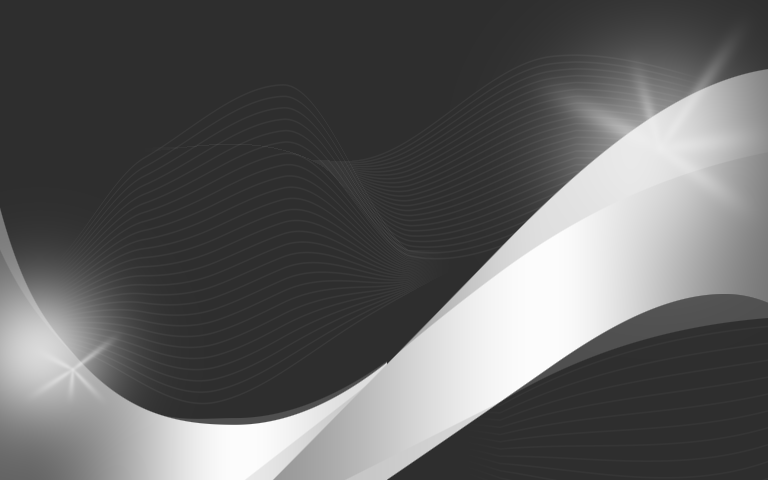
A Shadertoy shader for this background:

```glsl
const float ASPECT = 1.6;
const float DARK = 0.18;
const float SHADOW = 0.31;
const float GLOW = 0.95;
const float LINE_WIDTH = 0.0011;
const float LINE_STRENGTH = 0.042;

// Centre, radius and strength of the halos
const vec4 LEFT_HALO = vec4(0.083, 0.267, 0.145, 0.82);
const vec4 RIGHT_HALO = vec4(1.365, 0.688, 0.19, 0.60);
const vec2 LEFT_STAR = vec2(0.152, 0.230);
const vec2 RIGHT_STAR = vec2(1.375, 0.690);

// Rays: angle in degrees, length, half width
const vec3 LEFT_RAYS[5] = vec3[5](
    vec3(37.0, 0.14, 0.007), vec3(213.0, 0.13, 0.007), vec3(152.0, 0.10, 0.007),
    vec3(-46.0, 0.11, 0.006), vec3(-95.0, 0.08, 0.006));
const vec3 RIGHT_RAYS[5] = vec3[5](
    vec3(56.0, 0.36, 0.015), vec3(106.0, 0.23, 0.014), vec3(152.0, 0.34, 0.025),
    vec3(-35.0, 0.28, 0.020), vec3(7.0, 0.27, 0.022));

// Cubic between two knots of (x, height, slope)
float hermite(float x, vec3 a, vec3 b) {
    float w = b.x - a.x;
    float t = clamp((x - a.x) / w, 0.0, 1.0);
    float u = 1.0 - t;
    return u * u * (1.0 + 2.0 * t) * a.y + t * t * (1.0 + 2.0 * u) * b.y
         + w * t * u * (u * a.z - t * b.z);
}

float curve(float x, vec3 a, vec3 b, vec3 c, vec3 d) {
    return x < b.x ? hermite(x, a, b) : x < c.x ? hermite(x, b, c) : hermite(x, c, d);
}

// Smooth coverage of the area under a height
float below(vec2 p, float height) {
    float d = p.y - height;
    return clamp(0.5 - d / max(fwidth(d), 1e-5), 0.0, 1.0);
}

// Evenly spaced lines between two heights
float mesh(float y, float low, float high, float count) {
    float span = max(high - low, 0.002);
    float t = (y - low) / span;
    float d = abs(fract(t * count) - 0.5) * span / count;
    float soft = 1.0 / iResolution.y;
    float inside = step(0.0, t) * step(t, 1.0);
    return inside * (1.0 - smoothstep(LINE_WIDTH - soft * 0.5, LINE_WIDTH + soft, d));
}

float band(float x, float start, float end, float fade) {
    return smoothstep(start, start + fade, x) * (1.0 - smoothstep(end - fade, end, x));
}

float halo(vec2 p, vec4 h) {
    vec2 q = (p - h.xy) / h.z;
    return h.w * exp(-dot(q, q));
}

float ray(vec2 q, vec3 r) {
    float a = radians(r.x);
    vec2 dir = vec2(cos(a), sin(a));
    float along = dot(q, dir) / r.y;
    float across = dot(q, vec2(-dir.y, dir.x)) / (r.z * (0.5 + max(along, 0.0)));
    return exp(-across * across) * smoothstep(-0.1, 0.15, along) * (1.0 - smoothstep(0.1, 1.0, along));
}

void mainImage(out vec4 fragColor, in vec2 fragCoord) {
    vec2 p = fragCoord / iResolution.xy * vec2(ASPECT, 1.0);
    float x = p.x;

    // Ribbon edges
    float leftTop = curve(x, vec3(0.0, 0.567, -3.7), vec3(0.156, 0.26, -1.15),
                          vec3(0.49, 0.115, 0.0), vec3(0.833, 0.267, 0.85));
    float leftFold = hermite(x, vec3(0.0, 0.48, -2.2), vec3(0.167, 0.245, -1.1));
    float leftShadow = curve(x, vec3(0.2, 0.19, -0.6), vec3(0.33, 0.137, -0.28),
                             vec3(0.49, 0.129, 0.0), vec3(0.833, 0.267, 0.75));
    float rightTop = curve(x, vec3(0.3, -0.27, 1.0), vec3(1.042, 0.483, 1.03),
                           vec3(1.6, 0.856, 0.15), vec3(2.0, 0.8, 0.0));
    float rightFold = curve(x, vec3(0.5, -0.03, 0.9), vec3(0.729, 0.177, 0.9),
                            vec3(1.042, 0.433, 0.74), vec3(1.6, 0.683, 0.2));
    float rightLow = curve(x, vec3(0.6, -0.14, 0.68), vec3(1.146, 0.235, 0.7),
                           vec3(1.51, 0.3875, 0.0), vec3(1.6, 0.369, -0.42));
    float rightShadow = hermite(x, vec3(1.042, 0.1625, 0.6), vec3(1.6, 0.3375, 0.08));

    // Faint line meshes
    float hill = curve(x, vec3(0.12, 0.46, 1.0), vec3(0.30, 0.68, 0.6),
                       vec3(0.59, 0.835, 0.0), vec3(0.85, 0.48, -0.8));
    float valley = curve(x, vec3(0.12, 0.28, -0.2), vec3(0.45, 0.15, 0.2),
                         vec3(0.76, 0.333, 0.65), vec3(1.04, 0.48, 0.4));
    float crest = curve(x, vec3(0.28, 0.69, 0.1), vec3(0.72, 0.665, 0.0),
                        vec3(1.15, 0.89, 0.1), vec3(1.5, 0.83, -0.3));
    float trough = curve(x, vec3(0.28, 0.68, 0.1), vec3(0.66, 0.66, -0.5),
                         vec3(0.86, 0.46, -0.2), vec3(1.2, 0.55, 0.5));
    float lowWave = hermite(x, vec3(0.9, 0.02, -0.3), vec3(1.6, -0.12, 0.5));
    float lines = mesh(p.y, valley, hill, 26.0) * band(x, 0.1, 0.95, 0.12);
    lines += mesh(p.y, trough, crest, 24.0) * band(x, 0.28, 1.5, 0.15);
    lines += 0.7 * mesh(p.y, lowWave, rightShadow, 13.0) * band(x, 0.95, 1.75, 0.15);
    float shade = DARK + LINE_STRENGTH * lines;

    // Left ribbon with its shadow
    float beforeCross = step(x, 0.806);
    shade = mix(shade, SHADOW, below(p, leftShadow) * beforeCross * smoothstep(0.3, 0.36, x));
    float silver = mix(0.38, 0.99, smoothstep(0.05, 0.50, x)) - 0.12 * smoothstep(0.51, 0.75, x);
    silver += 0.09 * (1.0 - below(p, leftFold)) * (1.0 - smoothstep(0.13, 0.17, x));
    silver -= 0.08 * below(p, (x - 0.51) * 0.776);
    shade = mix(shade, silver, below(p, leftTop) * beforeCross);

    // Right ribbon with its shadow and folds
    shade = mix(shade, SHADOW, below(p, rightLow) * (1.0 - below(p, rightShadow)) * step(1.042, x));
    float lit = mix(0.58, 0.99, smoothstep(0.5, 1.13, x)) - 0.54 * smoothstep(1.14, 1.65, x);
    float veil = mix(0.52, 0.87, smoothstep(0.65, 1.15, x)) - 0.40 * smoothstep(1.3, 1.65, x);
    float upper = (1.0 - below(p, rightFold)) * smoothstep(0.68, 0.74, x);
    float metal = mix(lit, veil, upper);
    metal = mix(metal, 0.80, 0.7 * below(p, (x - 0.719) * 0.503) * (1.0 - step(1.042, x)));
    shade = mix(shade, metal, below(p, rightTop) * (1.0 - below(p, rightLow)));

    // Halos and star rays
    float light = max(halo(p, LEFT_HALO), halo(p, RIGHT_HALO));
    for (int i = 0; i < 5; i++) {
        float beam = 0.5 * ray(p - LEFT_STAR, LEFT_RAYS[i]) + 0.38 * ray(p - RIGHT_STAR, RIGHT_RAYS[i]);
        light += (1.0 - light) * beam;
    }
    shade = mix(shade, max(shade, GLOW), clamp(light, 0.0, 1.0));
    fragColor = vec4(vec3(shade), 1.0);
}
```
